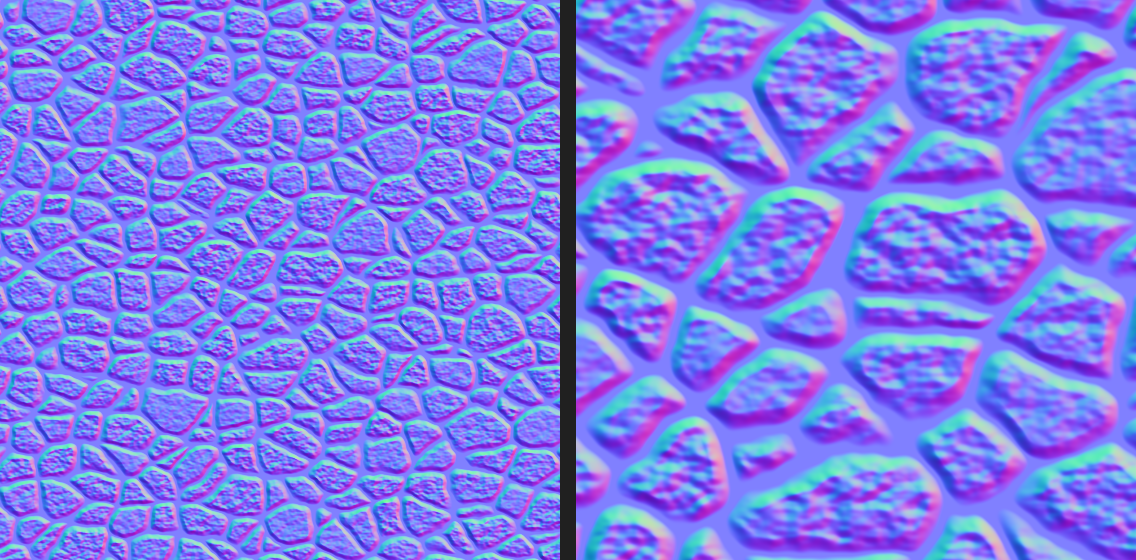
Left: the whole. Right: its middle third, enlarged.
Write a WebGL 2 fragment shader that draws this texture map.

```glsl
#version 300 es
precision highp float;

uniform vec2 u_resolution;
out vec4 fragColor;

const vec2 GRID = vec2(15.0, 20.0);   // stones across and up the canvas
const float CORNER_SHARPNESS = 330.0;
const float BEVEL_WIDTH = 0.0092;
const float STONE_HEIGHT = 0.0082;

vec2 hash2(vec2 p) {
    vec3 q = fract(p.xyx * vec3(0.1031, 0.1030, 0.0973));
    q += dot(q, q.yzx + 33.33);
    return fract((q.xx + q.yz) * q.zy);
}

float cornerSlope(vec2 cell, vec2 corner, vec2 f) {
    return dot(hash2(cell + corner + 71.0) * 2.0 - 1.0, f - corner);
}

float gradientNoise(vec2 p) {
    vec2 cell = floor(p), f = fract(p);
    vec2 u = f * f * f * (f * (f * 6.0 - 15.0) + 10.0);
    float low = mix(cornerSlope(cell, vec2(0, 0), f), cornerSlope(cell, vec2(1, 0), f), u.x);
    float high = mix(cornerSlope(cell, vec2(0, 1), f), cornerSlope(cell, vec2(1, 1), f), u.x);
    return mix(low, high, u.y);
}

vec2 noiseOffset(vec2 uv, float frequency) {
    vec2 p = uv * frequency;
    return vec2(gradientNoise(p), gradientNoise(p + 37.4));
}

// Bends the straight cell borders into uneven outlines
vec2 warp(vec2 uv) {
    return uv + 0.022 * noiseOffset(uv, 7.0)
              + 0.008 * noiseOffset(uv, 27.0)
              + 0.0025 * noiseOffset(uv, 75.0);
}

vec2 siteOf(vec2 cell) {
    return cell + 0.5 + 0.85 * (hash2(cell) - 0.5);
}

// Heavier sites claim more ground, giving mixed stone sizes
float weightOf(vec2 cell) {
    float r = hash2(cell + 19.0).x;
    return 0.65 * r * r * r;
}

float power(vec2 p, vec2 cell) {
    vec2 d = p - siteOf(cell);
    return dot(d, d) - weightOf(cell);
}

vec2 owningCell(vec2 p) {
    vec2 base = floor(p), owner = base;
    float best = 1e5;
    for (int y = -2; y <= 2; y++)
        for (int x = -2; x <= 2; x++) {
            vec2 cell = base + vec2(x, y);
            float d = power(p, cell);
            if (d < best) { best = d; owner = cell; }
        }
    return owner;
}

// Smooth minimum over the distances to all borders of one cell
float borderDistance(vec2 p, vec2 owner) {
    vec2 site = siteOf(owner);
    float own = power(p, owner), sum = 1e-9;
    for (int y = -2; y <= 2; y++)
        for (int x = -2; x <= 2; x++) {
            if (x == 0 && y == 0) continue;
            vec2 cell = owner + vec2(x, y);
            float span = length((siteOf(cell) - site) * GRID);
            float d = 0.5 * (power(p, cell) - own) / max(span, 0.01);
            sum += exp(-CORNER_SHARPNESS * d);
        }
    return -log(sum) / CORNER_SHARPNESS;
}

// Chiselled grain, finer across the vertical
float roughness(vec2 uv, float strength) {
    float height = 0.0, frequency = 52.0;
    for (int i = 0; i < 3; i++) {
        height += strength / frequency * gradientNoise(uv * vec2(0.85, 1.2) * frequency);
        frequency *= 1.7;
        strength *= 1.15;
    }
    return height;
}

float wallHeight(vec2 uv) {
    vec2 p = warp(uv) * GRID;
    vec2 owner = owningCell(p);
    vec2 traits = hash2(owner + 53.0);
    float gap = 0.0008 + 0.0016 * traits.x * traits.x + 0.002 * gradientNoise(uv * 14.0);
    float stone = smoothstep(gap, gap + BEVEL_WIDTH, borderDistance(p, owner));
    vec2 tilt = vec2(0.1, 0.1) * (traits - 0.5) + vec2(0.0, 0.06);
    float face = STONE_HEIGHT + dot(tilt, (p - siteOf(owner)) / GRID);
    return stone * (face + roughness(uv, mix(0.16, 0.4, traits.y)));
}

vec3 surfaceNormal(vec2 uv, float reach) {
    vec2 e = vec2(reach, 0.0);
    float dx = wallHeight(uv + e.xy) - wallHeight(uv - e.xy);
    float dy = wallHeight(uv + e.yx) - wallHeight(uv - e.yx);
    return normalize(vec3(-0.85 * dx, -dy, 2.0 * reach));
}

void main() {
    vec2 uv = gl_FragCoord.xy / u_resolution.y;
    vec3 normal = surfaceNormal(uv, 0.001);
    fragColor = vec4(0.5 + 0.5 * normal, 1.0);
}
```
